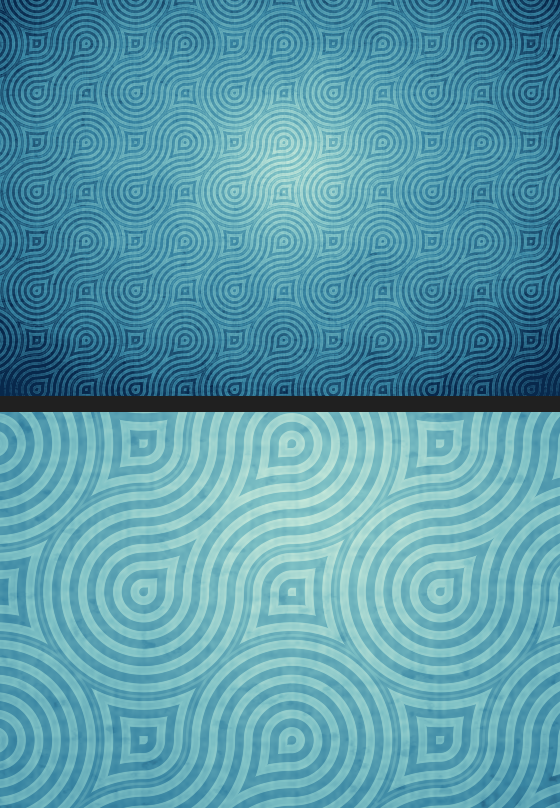
Top, the full canvas; bottom, a detail of the centre.
Reproduce this pattern procedurally as a WebGL 1 fragment shader.

```glsl
precision highp float;
// Interlocking swirls on worn blue paper: concentric rings around a staggered
// lattice, joined in pairs by S-shaped tails made of quarter arcs.
// One level field gives all stripes; vignette, glow and grain tint them.

uniform vec2 u_resolution;

float hash(vec2 p) {
  vec3 q = fract(vec3(p.xyx) * 0.1031);
  q += dot(q, q.yzx + 33.33);
  return fract((q.x + q.y) * q.z);
}

float valueNoise(vec2 p) {
  vec2 cell = floor(p);
  vec2 f = fract(p);
  f = f * f * (3.0 - 2.0 * f);
  return mix(mix(hash(cell), hash(cell + vec2(1.0, 0.0)), f.x),
             mix(hash(cell + vec2(0.0, 1.0)), hash(cell + 1.0), f.x), f.y);
}

float fbm(vec2 p) {
  float sum = 0.0;
  float amplitude = 0.5;
  for (int i = 0; i < 4; i++) {
    sum += amplitude * valueNoise(p);
    p = p * 2.03 + 17.0;
    amplitude *= 0.5;
  }
  return sum;
}

// 0 at swirl centres, 1 at the small squares between them; tile is 2 x 2.
float swirlLevel(vec2 p) {
  vec2 q = mod(p, 2.0);
  if (max(q.x, q.y) < 1.0) {
    // Joining cell: arcs around the two square centres meet in a drop tip.
    return 1.0 - min(distance(q, vec2(1.0, 0.0)), distance(q, vec2(0.0, 1.0)));
  }
  // Elsewhere: rings around the nearest centre, middle or corner of the tile.
  return min(length(q - 1.0), length(min(q, 2.0 - q)));
}

vec3 bluePalette(float tone) {
  vec3 color = mix(vec3(0.03, 0.155, 0.295), vec3(0.22, 0.52, 0.635),
                   clamp(tone * 2.0, 0.0, 1.0));
  color = mix(color, vec3(0.50, 0.76, 0.775), clamp(tone * 2.0 - 1.0, 0.0, 1.0));
  return mix(color, vec3(0.83, 0.94, 0.87), clamp(tone * 2.0 - 2.0, 0.0, 1.0));
}

void main() {
  vec2 uv = gl_FragCoord.xy / u_resolution.x;
  float pixel = 11.33 / u_resolution.x;
  float level = swirlLevel(uv * 11.33 - vec2(0.745, 6.128));

  // Stripes: six light rings per swirl, two and a light core in each square.
  float period = 0.11785;
  float fromMiddle = abs(fract(level / period) - 0.5) * period;
  float stripe = 1.0 - smoothstep(0.0295 - 0.6 * pixel, 0.0295 + 0.6 * pixel, fromMiddle);
  float rim = 1.0 - smoothstep(0.004, 0.008 + 0.6 * pixel, abs(fromMiddle - 0.023));
  float outline = 1.0 - smoothstep(0.004, 0.006 + pixel, abs(level - 0.7071));

  // Broad light: dark corners and a pale glow above the middle.
  vec2 offset = gl_FragCoord.xy / u_resolution - vec2(0.51, 0.58);
  vec2 glowOffset = offset * vec2(1.0, 0.72);
  float tone = 0.76 - 1.45 * dot(offset, offset);
  tone += 0.36 * exp(-dot(glowOffset, glowOffset) / 0.016);

  tone += 0.30 * (stripe - 0.5) + 0.05 * rim * stripe + 0.13 * outline;

  // Wear: blotches, woven fibres, fine grain and sparse dark scuffs.
  tone += 0.19 * (fbm(uv * 14.0) - 0.47);
  tone += 0.08 * (valueNoise(uv * vec2(420.0, 30.0)) - 0.5);
  tone += 0.08 * (valueNoise(uv * vec2(35.0, 300.0) + 40.0) - 0.5);
  tone += 0.09 * (valueNoise(uv * 380.0) - 0.5);
  tone -= 0.12 * smoothstep(0.62, 0.78, fbm(uv * vec2(95.0, 130.0) + 9.0));

  gl_FragColor = vec4(bluePalette(tone), 1.0);
}
```
